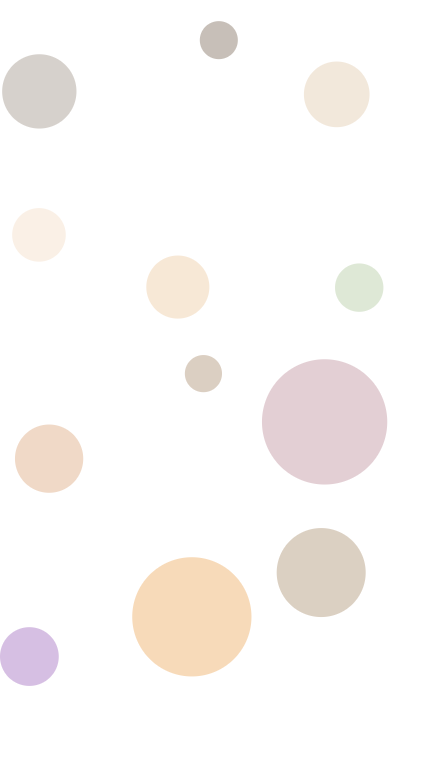
This background is drawn by a Shadertoy shader. Its source:

```glsl
// Flat pastel discs of mixed sizes scattered on plain white.
// Each disc sits in one cell of a loose grid and is shifted by a hash
// within the room its radius leaves, so discs never overlap.

const int COLUMNS = 3;
const int DISCS = 12;

// Lower left corner of the grid and cell size, in canvas widths
const vec2 FIELD_ORIGIN = vec2(0.0, 0.19);
const vec2 CELL = vec2(0.3, 0.385);

// Tints and radii, listed by cell from the top row down
const vec3 TINTS[DISCS] = vec3[DISCS](
    vec3(0.84, 0.82, 0.80), vec3(0.78, 0.75, 0.72), vec3(0.95, 0.91, 0.86),
    vec3(0.98, 0.94, 0.90), vec3(0.97, 0.91, 0.84), vec3(0.87, 0.91, 0.84),
    vec3(0.94, 0.85, 0.78), vec3(0.86, 0.81, 0.76), vec3(0.89, 0.81, 0.83),
    vec3(0.84, 0.75, 0.89), vec3(0.97, 0.855, 0.725), vec3(0.86, 0.815, 0.76));

const float RADII[DISCS] = float[DISCS](
    0.086, 0.044, 0.076,
    0.062, 0.073, 0.056,
    0.079, 0.043, 0.145,
    0.068, 0.138, 0.103);

// Two pseudo-random values in 0..1 for a cell
vec2 hash2(vec2 cell) {
    vec2 s = vec2(dot(cell, vec2(127.1, 311.7)), dot(cell, vec2(269.5, 183.3)));
    return fract(sin(s) * 43758.55);
}

// Disc centre: the cell's middle plus a shift that keeps the disc inside
vec2 discCentre(vec2 cell, float radius) {
    vec2 slack = CELL - 2.0 * radius;
    return FIELD_ORIGIN + (cell + 0.5) * CELL + (hash2(cell) - 0.5) * slack;
}

// Coverage of a disc with an edge one pixel wide
float discMask(vec2 p, vec2 centre, float radius, float pixel) {
    return clamp(0.5 - (length(p - centre) - radius) / pixel, 0.0, 1.0);
}

void mainImage(out vec4 fragColor, in vec2 fragCoord) {
    float pixel = 1.0 / iResolution.x;
    vec2 p = fragCoord * pixel;
    vec3 color = vec3(1.0);

    for (int i = 0; i < DISCS; i++) {
        int rowFromTop = i / COLUMNS;
        int rows = DISCS / COLUMNS;
        vec2 cell = vec2(float(i % COLUMNS), float(rows - 1 - rowFromTop));
        vec2 centre = discCentre(cell, RADII[i]);
        color = mix(color, TINTS[i], discMask(p, centre, RADII[i], pixel));
    }

    fragColor = vec4(color, 1.0);
}
```
